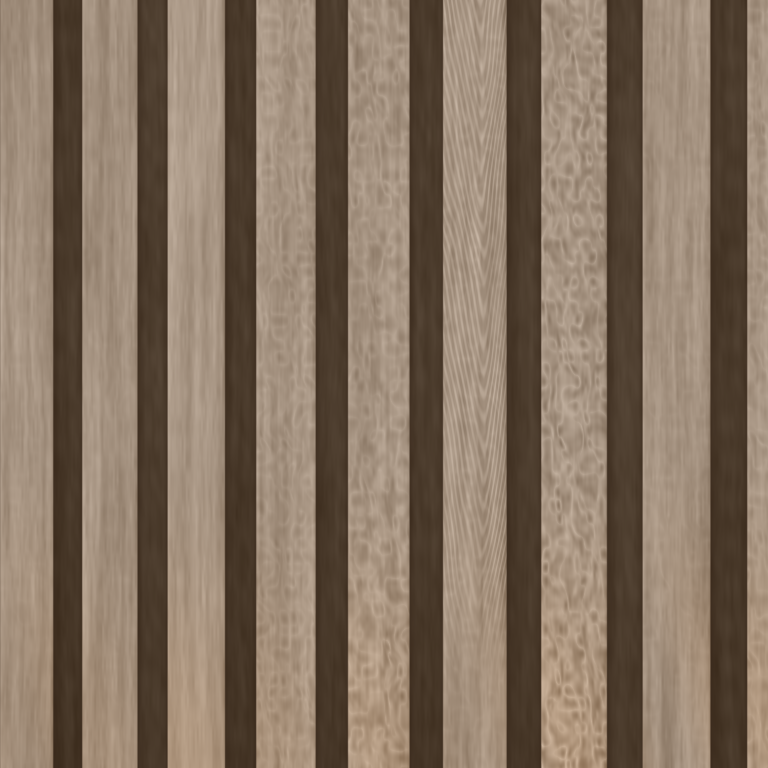
Write a Shadertoy shader that draws this texture.

```glsl
// Vertical oak slats over dark recessed grooves, both widening steadily to the right.
// A quadratic spacing finds the slat; layered value noise gives straight grain,
// wavy flecks on some boards, and nested arches on one board.

const float FIRST_PITCH = 0.10495;   // spacing: x = FIRST_PITCH * u + WIDENING * u * u
const float WIDENING = 0.002083;
const float SLAT_SHARE = 0.652;      // part of each pitch covered by wood
const float ARCH_SLAT = 5.0;         // board carrying the arched grain
const float ARCH_SPACING = 0.036;
const float FLECKS[9] = float[9](0.12, 0.12, 0.05, 0.60, 0.80, 0.25, 1.0, 0.22, 0.5);

const vec3 OAK = vec3(0.645, 0.573, 0.503);
const vec3 GRAIN_SPAN = vec3(0.070, 0.072, 0.074);
const vec3 WARM_TINT = vec3(0.035, 0.0, -0.035);
const vec3 GROOVE = vec3(0.312, 0.250, 0.190);
const vec3 SHADOW = vec3(0.200, 0.135, 0.085);

float hash(vec2 p) {
    return fract(sin(dot(p, vec2(127.1, 311.7))) * 43758.5453);
}

float noise(vec2 p) {
    vec2 i = floor(p), f = fract(p);
    f = f * f * (3.0 - 2.0 * f);
    return mix(mix(hash(i), hash(i + vec2(1, 0)), f.x),
               mix(hash(i + vec2(0, 1)), hash(i + vec2(1, 1)), f.x), f.y);
}

// Long vertical fibres at three scales, roughly -1 to 1
float fibres(vec2 p, float seed) {
    p.x += 0.005 * noise(vec2(p.y * 5.0, seed));
    float n = 0.40 * noise(vec2(p.x * 90.0 + seed, p.y * 3.0))
            + 0.35 * noise(vec2(p.x * 210.0 - seed, p.y * 9.0))
            + 0.25 * noise(vec2(p.x * 400.0 + seed, p.y * 45.0));
    return (n - 0.5) * 3.0;
}

// Short wavy ridges, slightly slanted, roughly -1 to 1
float flecks(vec2 p, float seed) {
    vec2 q = vec2(p.x * 115.0 + p.y * 9.0, p.y * 62.0) + seed;
    q.x += 1.6 * noise(q * 0.45);
    float ridge = 1.0 - abs(2.0 * noise(q) - 1.0);
    float fine = noise(q * vec2(2.1, 1.6) + 31.0);
    return (0.65 * ridge + 0.35 * fine - 0.57) * 3.0;
}

// Nested arches pointing down, as thin pale lines
float arches(vec2 p) {
    float s = p.x - 0.008 + 0.012 * (noise(vec2(p.y * 9.0, 4.0)) - 0.5);
    float slope = s < 0.0 ? 5.5 : 7.5;
    float height = p.y - slope * (sqrt(s * s + 0.00002) - 0.0045);
    height += 0.035 * (noise(vec2(p.x * 50.0, p.y * 11.0)) - 0.5);
    float phase = fract(height / ARCH_SPACING);
    float line = smoothstep(0.15, 0.5, phase) * (1.0 - smoothstep(0.55, 0.9, phase));
    float fade = smoothstep(0.08, 0.3, p.y) * mix(0.45, 1.0, noise(p * vec2(60.0, 8.0)));
    return (line - 0.4) * fade;
}

vec3 slatColor(vec2 p, float id, float halfWidth) {
    float seed = id * 17.3 + 5.0;
    float fleck = FLECKS[int(clamp(id, 0.0, 8.0))];
    fleck *= mix(0.6, 1.15, noise(vec2(seed, p.y * 3.5)));

    float tone = fibres(p, seed) * mix(0.95, 0.5, fleck) + flecks(p, seed) * fleck;
    tone += 0.5 * (noise(vec2(p.x * 25.0 + seed, p.y * 4.0)) - 0.5);
    tone += 0.3 * (hash(vec2(id, 2.0)) - 0.5);
    if (id == ARCH_SLAT) tone += 1.5 * arches(p);

    // Pale left arris and a soft darker right arris
    tone += 0.5 * smoothstep(0.006, 0.0, p.x + halfWidth);
    tone -= 0.7 * smoothstep(0.005, 0.0, halfWidth - p.x);

    float warmth = smoothstep(0.45, 0.0, p.y) * noise(vec2(seed, p.y * 3.0 + p.x * 12.0));
    return OAK + GRAIN_SPAN * tone + WARM_TINT * warmth;
}

vec3 grooveColor(vec2 p, float id, float fromLeft, float fromRight) {
    float seed = id * 23.7 + 71.0;
    float wave = noise(vec2(p.x * 130.0 + p.y * 14.0, p.y * 38.0) + seed) - 0.5;
    float tone = 0.024 * fibres(p, seed) + 0.03 * wave;
    tone += 0.05 * (hash(vec2(id, 9.0)) - 0.5);
    tone -= 0.025 * smoothstep(0.6, 0.0, p.y);
    float shade = 0.6 * exp(-fromLeft / 0.006) + 0.65 * exp(-fromRight / 0.0025);
    return mix(GROOVE + tone, SHADOW, min(shade, 1.0));
}

void mainImage(out vec4 fragColor, in vec2 fragCoord) {
    vec2 uv = fragCoord / iResolution.xy;
    float pixel = 1.0 / iResolution.x;

    // Invert the spacing to get a slat coordinate with unit period
    float u = (sqrt(FIRST_PITCH * FIRST_PITCH + 4.0 * WIDENING * uv.x) - FIRST_PITCH)
            / (2.0 * WIDENING);
    float pitch = FIRST_PITCH + 2.0 * WIDENING * u;
    float centred = u + 0.5 - 0.5 * SLAT_SHARE;
    float slatId = floor(centred);
    float across = (fract(centred) - 0.5) * pitch;
    float halfWidth = 0.5 * SLAT_SHARE * pitch;

    float fromLeft = max((fract(u) - SLAT_SHARE) * pitch, 0.0);
    float fromRight = (1.0 - fract(u)) * pitch;
    vec3 groove = grooveColor(uv, floor(u), fromLeft, fromRight);
    vec3 slat = slatColor(vec2(across, uv.y), slatId, halfWidth);

    float cover = 1.0 - smoothstep(-pixel, pixel, abs(across) - halfWidth);
    fragColor = vec4(mix(groove, slat, cover), 1.0);
}
```
